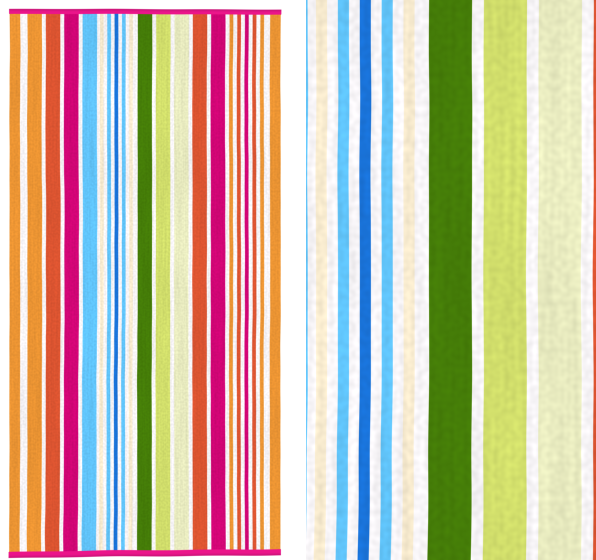
Left: the whole. Right: its middle third, enlarged.
This pattern is drawn by a WebGL 2 fragment shader. Its source:

```glsl
#version 300 es
precision highp float;
// A woven beach towel with broad and fine vertical stripes and magenta hems.
uniform vec2 u_resolution;
out vec4 fragColor;

const vec3 WHITE = vec3(0.97, 0.96, 0.97);
const vec3 CREAM = vec3(0.97, 0.92, 0.81);
const vec3 ORANGE = vec3(0.92, 0.58, 0.20);
const vec3 RED = vec3(0.86, 0.33, 0.19);
const vec3 MAGENTA = vec3(0.82, 0.02, 0.46);
const vec3 SKY = vec3(0.38, 0.77, 0.98);
const vec3 BLUE = vec3(0.10, 0.45, 0.85);
const vec3 GREEN = vec3(0.27, 0.49, 0.03);
const vec3 LIME = vec3(0.82, 0.87, 0.42);
const vec3 PALE = vec3(0.91, 0.92, 0.75);

// Broad stripes from left to right; the two WHITE slots hold the fine blues.
const vec3 BROAD[11] = vec3[11](ORANGE, RED, MAGENTA, SKY, WHITE, WHITE,
                                GREEN, LIME, PALE, RED, MAGENTA);

vec2 randomGradient(vec2 cell) {
  float angle = 6.2832 * fract(sin(dot(cell, vec2(127.1, 311.7))) * 4375.85);
  return vec2(cos(angle), sin(angle));
}

float gradientNoise(vec2 p) {
  vec2 i = floor(p), f = p - i;
  vec2 w = f * f * f * (f * (f * 6.0 - 15.0) + 10.0);
  float a = dot(randomGradient(i), f);
  float b = dot(randomGradient(i + vec2(1, 0)), f - vec2(1, 0));
  float c = dot(randomGradient(i + vec2(0, 1)), f - vec2(0, 1));
  float d = dot(randomGradient(i + vec2(1, 1)), f - vec2(1, 1));
  return mix(mix(a, b, w.x), mix(c, d, w.x), w.y);
}

// Coverage of the side where signed distance d is negative.
float inside(float d, float soft) {
  return 1.0 - smoothstep(-soft, soft, d);
}

// Five fine stripes, coloured symmetrically about the centre one.
vec3 fineGroup(vec3 base, float x, float pitch, vec3 middle, vec3 inner, vec3 outer, float soft) {
  float slot = clamp(round(x / pitch), -2.0, 2.0);
  float rank = abs(slot);
  vec3 tint = rank < 0.5 ? middle : rank < 1.5 ? inner : outer;
  return mix(base, tint, inside(abs(x - slot * pitch) - 0.0064, soft));
}

void main() {
  vec2 uv = gl_FragCoord.xy / u_resolution;
  vec2 soft = 0.8 / u_resolution;

  // Gentle sway of the cloth along its length
  float x = uv.x + 0.004 * gradientNoise(vec2(uv.x * 2.0, uv.y * 4.0))
          + 0.0015 * gradientNoise(vec2(uv.x * 3.0 + 7.0, uv.y * 17.0))
          + 0.002 * (0.5 - uv.y);

  // Broad stripes at an even pitch
  float slot = clamp(round((x - 0.119) / 0.0633), 0.0, 10.0);
  float broad = inside(abs(x - 0.119 - slot * 0.0633) - 0.0248, soft.x);
  vec3 color = mix(WHITE, BROAD[int(slot)], broad);

  // Fine groups and the orange side borders
  color = fineGroup(color, x - 0.4003, 0.0253, BLUE, SKY, CREAM, soft.x);
  color = fineGroup(color, x - 0.8504, 0.0266, MAGENTA, RED, ORANGE, soft.x);
  color = mix(color, ORANGE, inside(0.431 - abs(x - 0.5), soft.x));

  // Terry pile, lengthwise ribs and soft folds
  float pile = gradientNoise(uv * vec2(130.0, 250.0));
  float ribs = gradientNoise(vec2(x * 150.0, uv.y * 9.0));
  float folds = gradientNoise(uv * vec2(5.0, 8.0));
  color *= 1.0 + 0.06 * pile + 0.05 * ribs + 0.03 * folds;

  // Stitched hems on slightly uneven ends
  float bow = 0.003 * gradientNoise(vec2(uv.x * 4.0, 3.3));
  float bottom = 0.003 + 0.006 * uv.x + bow;
  float top = 0.984 - 0.001 * uv.x + 0.5 * bow;
  float hem = max(inside(uv.y - bottom - 0.011, soft.y), inside(top - 0.009 - uv.y, soft.y));
  float rim = min(uv.y - bottom, top - uv.y);
  vec3 hemColor = MAGENTA * (0.9 + 0.15 * smoothstep(0.0, 0.006, rim)) + 0.06;
  color = mix(color, hemColor, hem);

  // Cloth outline on a white ground
  float cloth = inside(abs(x - 0.5) - 0.4674 - 0.002 * hem, soft.x) * inside(-rim, soft.y);
  fragColor = vec4(mix(vec3(1.0), color, cloth), 1.0);
}
```
